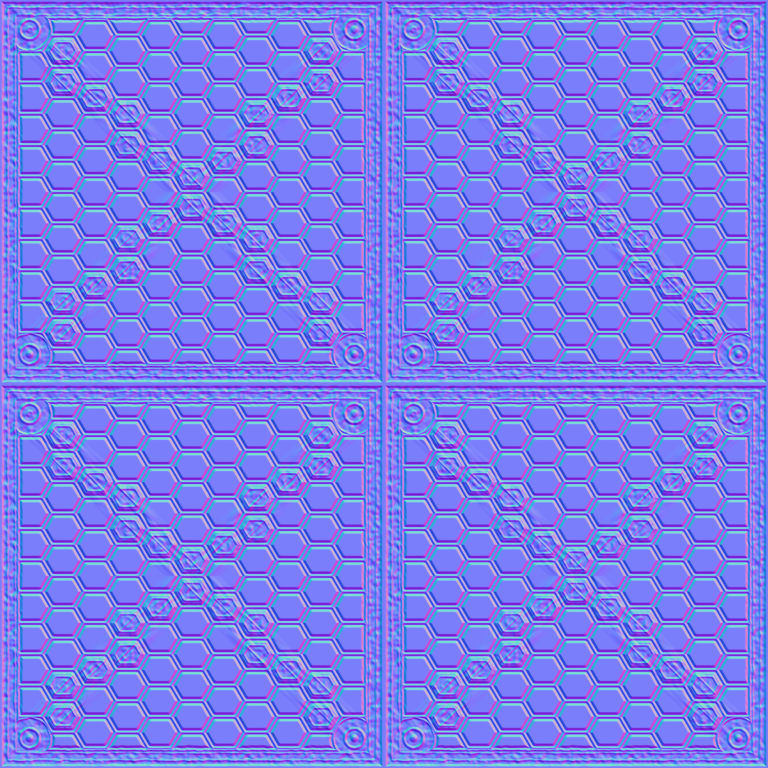
Write a WebGL 2 fragment shader that draws this texture map.

```glsl
#version 300 es
precision highp float;
// Tangent-space normal map of pressed metal panels: framed hexagon fields with
// ornamented diagonals and ringed corner bosses. A height function is built from
// distances, then differentiated and encoded as colour.

uniform vec2 u_resolution;
out vec4 outColor;

const float PANELS = 2.0;            // panels across and down
const vec2 PITCH = vec2(0.084, 0.0815);  // hexagon columns and rows, in panel units
const vec2 SLANT = vec2(0.866, 0.5);     // normal of the slanted hexagon edges
const float CORNER_ROUNDING = 0.004;
const float FIELD_HALF = 0.453;      // half size of the hexagon field
const float BOSS_CENTRE = 0.423;
const float PLATE_RADIUS = 0.055;
const float PLATEAU_HEIGHT = 0.0068;
const float BEAD_HEIGHT = 0.0040;
const float BEAD_WIDTH = 0.0055;
const float BAND_HALF = 0.062;       // half width of the ornamented diagonals
const float GRAIN_CELLS = 76.0;      // whole number, so the grain wraps
const float GRAIN_HEIGHT = 0.0075;
const float WOBBLE = 0.005;          // unevenness of the frame lines
const float SLOPE_STEP = 0.0014;
const vec2 SLOPE_GAIN = vec2(0.95, 1.05);
const vec3 ENCODE_BIAS = vec3(-0.018, -0.006, -0.014);

float hash(vec2 p) {
  return fract(sin(dot(p, vec2(127.1, 311.7))) * 43758.5453);
}

// Value noise that repeats after a whole number of cells
float wrapNoise(vec2 p, float period) {
  vec2 i = floor(p), f = fract(p);
  f = f * f * (3.0 - 2.0 * f);
  vec2 a = mod(i, period), b = mod(i + 1.0, period);
  return mix(mix(hash(a), hash(vec2(b.x, a.y)), f.x),
             mix(hash(vec2(a.x, b.y)), hash(b), f.x), f.y);
}

// Straight and turned layers hide the noise lattice
float grain(vec2 q) {
  vec2 turned = vec2(q.x + q.y, q.y - q.x);
  return 0.5 * wrapNoise(q * GRAIN_CELLS, GRAIN_CELLS)
       + 0.5 * wrapNoise(turned * GRAIN_CELLS, GRAIN_CELLS);
}

// Rounded raised line around distance zero
float bead(float d, float width) {
  return 1.0 - smoothstep(0.0, width, abs(d));
}

// Distance inward from the hexagon edge, with slightly rounded corners
float hexInside(vec2 local) {
  vec2 q = abs(local);
  float flatSide = 0.5 * PITCH.y - q.y;
  float slantSide = dot(SLANT, vec2(0.5, 0.25) * PITCH - q);
  float blend = max(CORNER_ROUNDING - abs(flatSide - slantSide), 0.0);
  return min(flatSide, slantSide) - 0.25 * blend * blend / CORNER_ROUNDING;
}

// Owning hexagon: xy = offset from its centre, zw = the centre
vec4 hexCell(vec2 p) {
  vec2 period = vec2(2.0, 1.0) * PITCH;
  vec2 shiftA = vec2(0.0, 0.5) * PITCH;
  vec2 shiftB = vec2(1.0, 0.0) * PITCH;
  vec2 a = p - shiftA - period * round((p - shiftA) / period);
  vec2 b = p - shiftB - period * round((p - shiftB) / period);
  vec2 local = hexInside(a) > hexInside(b) ? a : b;
  return vec4(local, p - local);
}

// Inner hexagon, worn ring and stroke pressed into a diagonal cell
float ornament(vec2 local, vec2 centre, float inside, float wear) {
  float seed = hash(round(centre * 100.0));
  float petals = cos(3.0 * atan(local.y, local.x) + 6.2832 * seed);
  float h = 0.0032 * bead(inside - 0.0175, 0.0050);
  h += (0.0012 + 0.0012 * petals) * bead(length(local) - 0.013, 0.007);
  vec2 across = centre.x * centre.y > 0.0 ? vec2(0.7071, -0.7071) : vec2(0.7071);
  float stroke = dot(local, across) - 0.016 * (seed - 0.5);
  h += 0.0022 * bead(stroke, 0.0045);
  return h * smoothstep(0.008, 0.016, inside) + 0.0050 * (wear - 0.5);
}

float height(vec2 q) {
  q = fract(q);
  vec2 p = q - 0.5, m = abs(p);
  float seamDistance = 0.5 - max(m.x, m.y);
  float bossRadius = length(m - BOSS_CENTRE);
  float wear = grain(q);

  // Hexagon plateaus and ridges, cut by the frame and the corner plates
  vec4 cell = hexCell(p);
  float inside = hexInside(cell.xy);
  float cut = min(FIELD_HALF - max(m.x, m.y), bossRadius - PLATE_RADIUS);
  float clipped = min(inside, cut + 0.6 * WOBBLE * (wear - 0.5));
  float h = PLATEAU_HEIGHT * smoothstep(0.0045, 0.0125, clipped);
  h += BEAD_HEIGHT * bead(clipped, BEAD_WIDTH);

  // Ornamented diagonals with strokes along them
  float diagonal = m.x - m.y;
  if (abs(abs(cell.z) - abs(cell.w)) < 0.9 * BAND_HALF)
    h += ornament(cell.xy, cell.zw, inside, wear) * smoothstep(0.004, 0.012, clipped);
  float band = 1.0 - smoothstep(0.6 * BAND_HALF, 1.2 * BAND_HALF, abs(diagonal));
  h += 0.0036 * band * smoothstep(0.0, 0.01, cut)
     * wrapNoise(vec2(diagonal * 90.0, (m.x + m.y) * 22.0), GRAIN_CELLS);

  // Frame: flat-topped ridge on the seam, then two uneven inner beads
  float uneven = seamDistance + WOBBLE * (wear - 0.5);
  h += 0.0056 * (1.0 - smoothstep(0.0040, 0.0115, seamDistance));
  h += 0.0026 * bead(uneven - 0.020, 0.005);
  h += 0.0024 * bead(uneven - 0.039, 0.005);

  // Corner bosses
  h += 0.0050 * bead(bossRadius - 0.025, 0.0065);
  h += 0.0052 * (1.0 - smoothstep(0.003, 0.012, bossRadius));

  // Hammered grain on the frame and plates, level at the seam
  float rough = 1.0 - smoothstep(-0.006, 0.0, cut);
  return h + GRAIN_HEIGHT * rough * (wear - 0.5) * smoothstep(0.003, 0.012, seamDistance);
}

vec3 normalColor(vec2 q) {
  vec2 e = vec2(SLOPE_STEP, 0.0);
  vec2 rise = vec2(height(q + e) - height(q - e), height(q + e.yx) - height(q - e.yx));
  vec3 normal = normalize(vec3(-SLOPE_GAIN * rise / (2.0 * SLOPE_STEP), 1.0));
  return normal * 0.5 + 0.5 + ENCODE_BIAS;
}

void main() {
  // Four samples per pixel smooth the edges
  vec3 color = vec3(0.0);
  for (int i = 0; i < 4; i++) {
    vec2 jitter = vec2(float(i % 2), float(i / 2)) * 0.5 - 0.25;
    color += normalColor((gl_FragCoord.xy + jitter) / u_resolution * PANELS);
  }
  outColor = vec4(color * 0.25, 1.0);
}
```
